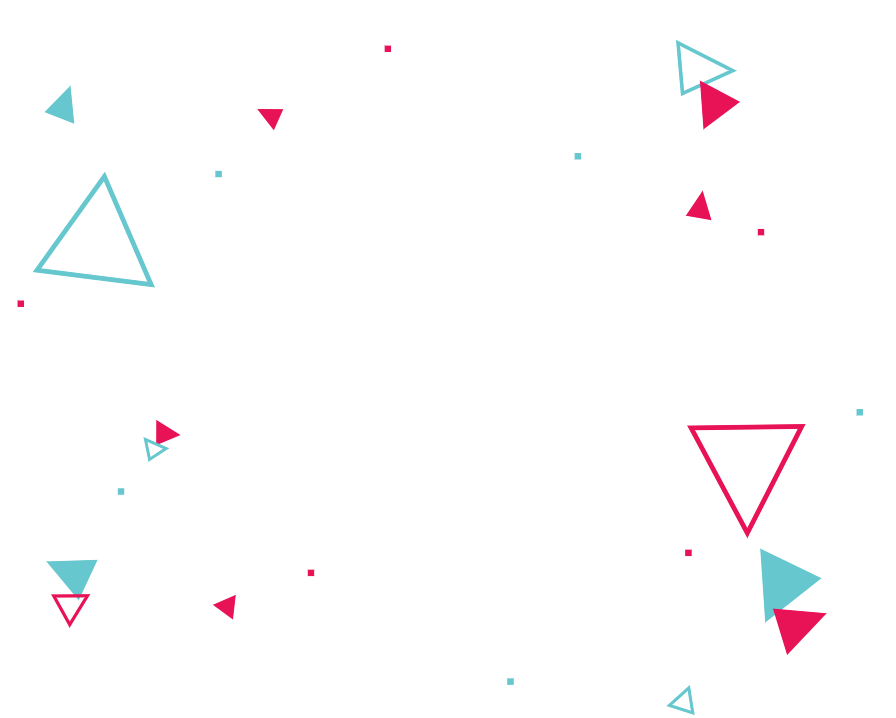
Write a Shadertoy shader that draws this background.

```glsl
// Sparse confetti of teal and crimson triangles, filled or outlined, with tiny
// squares on white. Shapes sit on a jittered ring that leaves the middle empty;
// index arithmetic picks size, colour and style, half-planes give sharp corners.

const vec3 TEAL = vec3(0.40, 0.78, 0.81);
const vec3 CRIMSON = vec3(0.91, 0.07, 0.34);

float hash(float n) {
    return fract(sin(n * 12.99 + 4.1) * 4375.85);
}

// Signed distance to a slightly irregular triangle, with mitred corners
float triangle(vec2 p, float radius, float turn, float seed) {
    float d = -1.0;
    for (int k = 0; k < 3; k++) {
        float a = turn + float(k) * 2.0944 + 0.24 * (hash(seed + float(k) * 7.3) - 0.5);
        d = max(d, dot(p, vec2(cos(a), sin(a))) - 0.5 * radius);
    }
    return d;
}

// Keeps only a band inside the edge; larger shapes get thicker strokes
float outline(float d, float radius) {
    return max(d, -d - (0.0035 + 0.032 * radius));
}

// Point on a ring around the centre; a low power pushes it to the corners
vec2 ringPoint(float angle, float power, float reach) {
    vec2 dir = vec2(cos(angle), sin(angle));
    vec2 halfSize = 0.5 * vec2(iResolution.x / iResolution.y, 1.0);
    return halfSize * reach * sign(dir) * pow(abs(dir), vec2(power));
}

void paint(inout vec3 col, vec3 ink, float d) {
    float px = 1.0 / iResolution.y;
    col = mix(col, ink, 1.0 - smoothstep(-0.6 * px, 0.6 * px, d));
}

void mainImage(out vec4 fragColor, in vec2 fragCoord) {
    vec2 p = (fragCoord - 0.5 * iResolution.xy) / iResolution.y;
    vec3 col = vec3(1.0);

    // Triangles, some with a smaller overlapping companion
    for (int i = 0; i < 11; i++) {
        float f = float(i);
        float angle = 0.75 + 0.52 * f;
        angle -= 0.25 * sin(2.0 * angle);
        vec2 q = p - ringPoint(angle, 0.5, mix(0.6, 1.0, fract(f * 0.618)));

        bool large = i % 6 == 4;
        bool crimson = (i * 3) % 5 < 2;
        float radius = large ? 0.1 : mix(0.02, 0.068, pow(fract(f * 0.382 + 0.5), 4.0));
        float turn = 0.53 + 0.523 * f + 0.5 * (hash(f + 20.0) - 0.5);

        float d = triangle(q, radius, turn, f);
        if (large || i % 7 == 1) d = outline(d, radius);
        paint(col, crimson ? CRIMSON : TEAL, d);

        if (i % 4 == 1 || i % 5 == 1) {
            float lean = 0.6 * sin(f) - 1.57;
            q -= (radius + 0.005) * vec2(cos(lean), sin(lean));
            radius = 0.6 * radius + 0.008;
            d = triangle(q, radius, turn + 0.3 * sin(f * 3.0), f + 40.0);
            if (i % 7 > 4) d = outline(d, radius);
            paint(col, crimson ? TEAL : CRIMSON, d);
        }
    }

    // Tiny upright squares
    for (int j = 0; j < 10; j++) {
        float f = float(j);
        float reach = 0.97 * mix(0.6, 1.0, fract(f * 0.618 + 0.9));
        vec2 q = abs(p - ringPoint(0.6283 * f - 0.16, 1.0, reach));
        paint(col, j % 2 == 0 ? TEAL : CRIMSON, max(q.x, q.y) - 0.0045);
    }

    fragColor = vec4(col, 1.0);
}
```
